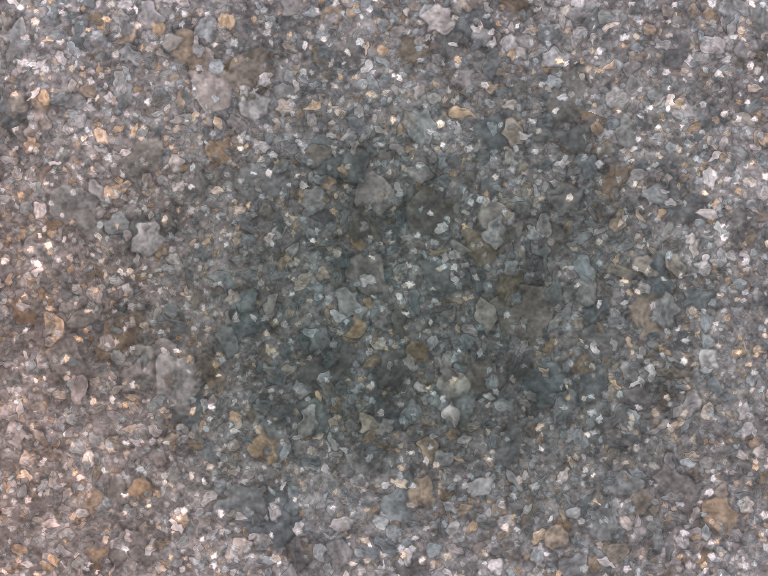
This texture is drawn by a Shadertoy shader. Its source:

```glsl
// Wet, hazy gravel: a bed of grit under flakes, cobbles, pebbles and pale chips.
// Each layer scatters rough, streaked polygons on a jittered grid, with shadowed gaps.
// Broad fields darken and cool the middle, warm the left side and gather pale patches.

const float SOFTNESS = 0.0028;   // edge blur, in canvas heights
const float SHADOW = 0.19;       // darkness of the gaps around stones
const float BEVEL = 0.10;        // lit and shaded rims
const float GRAIN = 0.55;        // mottling of stone faces
const float STREAK = 0.24;       // layering along each stone
const float PATCHES = 0.50;      // pale and dark areas a few stones wide
const float HAZE = 0.10;
const vec2 LIGHT_DIR = vec2(-0.5, 0.86);
const vec3 HAZE_COLOR = vec3(0.49, 0.49, 0.50);
const vec3 BED_COLOR = vec3(0.44, 0.43, 0.43);
const vec3 SLATE = vec3(0.94, 1.00, 1.03);
const vec3 MAUVE = vec3(1.03, 0.99, 0.99);
const vec3 OCHRE = vec3(1.17, 1.01, 0.84);
const vec3 CENTER_TINT = vec3(0.80, 0.84, 0.83);
const vec3 EDGE_TINT = vec3(1.23, 1.185, 1.20);
const vec3 WARM_TINT = vec3(1.06, 0.99, 0.95);

vec3 hash3(vec2 p) {
    vec3 h = fract(p.xyx * vec3(0.1031, 0.1030, 0.0973));
    h += dot(h, h.yxz + 33.33);
    return fract((h.xxy + h.yzz) * h.zyx);
}

float noise(vec2 p) {
    vec2 i = floor(p), f = fract(p);
    f = f * f * (3.0 - 2.0 * f);
    vec2 e = vec2(0.0, 1.0);
    return mix(mix(hash3(i).x, hash3(i + e.yx).x, f.x),
               mix(hash3(i + e.xy).x, hash3(i + e.yy).x, f.x), f.y);
}

float fbm(vec2 p) {
    float sum = 0.0, amp = 0.5;
    for (int i = 0; i < 4; i++) {
        sum += amp * noise(p);
        p = mat2(1.6, 1.2, -1.2, 1.6) * p + 17.3;
        amp *= 0.5;
    }
    return sum / 0.9375;
}

// Blend of an irregular hexagon and an ellipse, in cell units.
float stoneDistance(vec2 q, vec2 id, float aspect, float radius) {
    q.y *= aspect;
    float d = -1.0;
    for (int i = 0; i < 6; i++) {
        vec3 side = hash3(id + float(i) * 7.31);
        float a = (float(i) + 0.7 * side.x) * 1.0472;
        d = max(d, dot(q, vec2(cos(a), sin(a))) - radius * (0.68 + 0.4 * side.y));
    }
    return mix(d, length(q) - radius, 0.25);
}

// Lay one layer of stones over the colour below it.
void scatter(inout vec3 color, vec2 p, float size, float density,
             float stretch, vec2 tones, float mottle, float seed) {
    vec2 g = p / size + seed;
    vec2 cell = floor(g);
    vec2 rough = vec2(noise(g * 4.0), noise(g * 4.0 + 51.7)) - 0.5;
    float blur = max(SOFTNESS, 0.7 / iResolution.y) / size;
    for (int y = -1; y <= 1; y++)
    for (int x = -1; x <= 1; x++) {
        vec2 id = cell + vec2(x, y);
        vec3 place = hash3(id + seed * 3.1);
        if (place.z > density) continue;
        vec2 q = g - id - 0.5 - 0.9 * (place.xy - 0.5) + 0.26 * rough;
        if (dot(q, q) > 1.0) continue;

        vec3 shape = hash3(id + seed + 91.7);
        vec3 paint = hash3(id + seed + 183.1);
        float c = cos(6.2832 * shape.x), s = sin(6.2832 * shape.x);
        vec2 along = mat2(c, s, -s, c) * q;
        float d = stoneDistance(along, id + seed, mix(1.0, stretch, shape.y),
                                mix(0.30, 0.54, shape.z));
        color *= 1.0 - SHADOW * smoothstep(0.18, 0.0, d);
        if (d > blur) continue;

        float tone = mix(tones.x, tones.y, paint.x * mix(paint.y, 1.0, 0.4));
        vec3 tint = mix(SLATE, MAUVE, paint.y);
        tint = mix(tint, OCHRE, pow(paint.z, 5.0));
        float streak = STREAK * (noise(along * vec2(4.0, 13.0) + 40.0 * shape.xy) - 0.5);
        float rim = smoothstep(-0.25, 0.0, d);
        float lit = dot(q / (length(q) + 0.05), LIGHT_DIR) * rim * BEVEL;
        vec3 face = tone * tint * (1.0 + mottle + streak + lit);
        color = mix(color, face, smoothstep(blur, -blur, d));
    }
}

void mainImage(out vec4 fragColor, in vec2 fragCoord) {
    vec2 p = fragCoord / iResolution.y;
    vec2 uv = fragCoord / iResolution.xy;

    // Broad light field with a ragged border, and smaller patches
    float ragged = fbm(p * 4.0) - 0.5;
    float edge = smoothstep(0.08, 0.60, length(uv - vec2(0.52, 0.47)) + 0.22 * ragged);
    float warm = smoothstep(0.45, 0.0, uv.x) * smoothstep(1.0, 0.5, uv.y);
    float patches = fbm(p * 13.0 + 5.0) - 0.5;

    // Surface texture shared by all stones
    float mottle = GRAIN * (fbm(p * vec2(70.0, 90.0)) - 0.5)
                 + 0.4 * GRAIN * (noise(p * 210.0) - 0.5);

    // Layers from the bed upward
    vec3 color = BED_COLOR * (1.0 + 1.4 * mottle);
    scatter(color, p, 0.014, 0.95, 1.8, vec2(0.37, 0.74), mottle, 11.0);
    scatter(color, p, 0.032, 0.70, 2.8, vec2(0.36, 0.68), mottle, 23.0);
    scatter(color, p, 0.100, mix(0.65, 0.28, edge), 1.8, vec2(0.36, 0.54), mottle, 37.0);
    scatter(color, p, 0.058, mix(0.60, 0.45, edge), 2.2, vec2(0.35, 0.66), mottle, 41.0);
    scatter(color, p, 0.030, mix(0.28, 0.40, edge), 2.4, vec2(0.37, 0.76), mottle, 59.0);
    scatter(color, p, 0.015, mix(0.16, 0.24, edge), 1.8, vec2(0.45, 0.92), mottle, 67.0);

    // Regional tint, patches and haze
    color *= mix(CENTER_TINT, EDGE_TINT, edge) * (1.0 + PATCHES * patches);
    color *= mix(vec3(1.0), WARM_TINT, warm);
    color = mix(color, HAZE_COLOR, HAZE);
    fragColor = vec4(clamp(color, 0.0, 1.0), 1.0);
}
```
